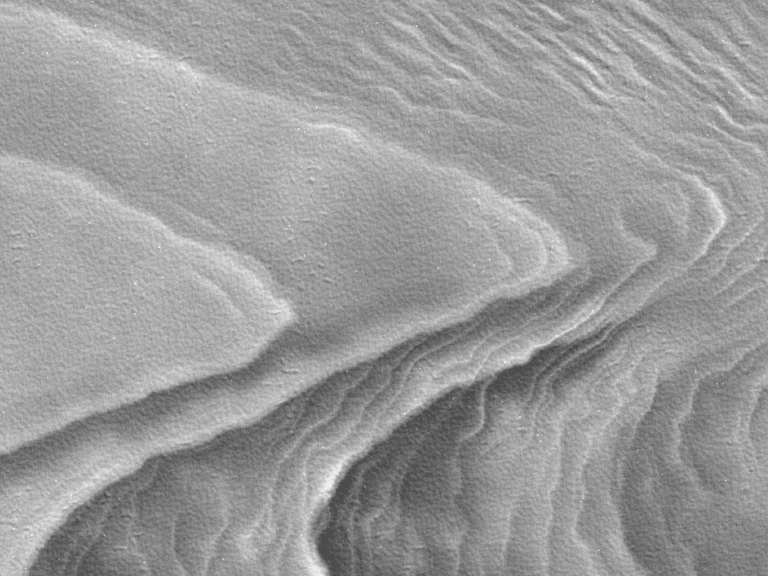
A WebGL 2 fragment shader for this texture:

```glsl
#version 300 es
precision highp float;
// Wind-carved snow: chevron terraces with bright lips, fine strata, streaks and grain.

#define BASE_TONE 0.655
#define TERRACE 0.5
#define STRATUM 0.066
#define LIP_GAIN 0.16
#define SHADE_GAIN 0.28
#define STRATA_GAIN 0.2
#define STREAK_GAIN 0.2
#define GRAIN_GAIN 0.125
#define PEBBLE_GAIN 0.09
#define SPARKLE_GAIN 0.2

uniform vec2 u_resolution;
out vec4 fragColor;

float hash(vec2 cell) {
  vec3 q = fract(cell.xyx * vec3(0.1031, 0.1030, 0.0973));
  q += dot(q, q.yzx + 33.33);
  return fract((q.x + q.y) * q.z);
}

vec2 gradient(vec2 cell) {
  float angle = 6.2832 * hash(cell);
  return vec2(cos(angle), sin(angle));
}

float gradientNoise(vec2 p) {
  vec2 i = floor(p), f = p - i;
  vec2 w = f * f * f * (f * (f * 6.0 - 15.0) + 10.0);
  vec2 r = vec2(1.0, 0.0);
  float low = mix(dot(gradient(i), f), dot(gradient(i + r.xy), f - r.xy), w.x);
  float high = mix(dot(gradient(i + r.yx), f - r.yx), dot(gradient(i + r.xx), f - r.xx), w.x);
  return 1.4 * mix(low, high, w.y);
}

float fbm(vec2 p) {
  float sum = 0.0, gain = 0.5;
  for (int i = 0; i < 4; i++) {
    sum += gain * gradientNoise(p);
    p = mat2(1.6, 1.2, -1.2, 1.6) * p + 7.3;
    gain *= 0.5;
  }
  return sum;
}

// Signed height above the axis that joins the chevron tips
float axisHeight(vec2 p) {
  return p.y - 0.352 - 0.208 * p.x;
}

// Distance from the axis, rounded at the tip
float bend(float v, float radius) {
  return sqrt(v * v + radius * radius) - radius;
}

// Level lines run down to the right, turn at the axis, then steepen below it
float contour(vec2 p, float pull, float radius) {
  float v = axisHeight(p), s = bend(v, radius);
  float lower = pull * s / (1.0 + 8.0 * s * s);
  float upper = 1.8 * bend(v, 0.11);
  return p.x + mix(lower, upper, smoothstep(-0.02, 0.02, v));
}

// Rises slowly to a bright lip, then falls over a soft edge
float lip(float t, float sharpness, float edge) {
  return pow(t, sharpness) * smoothstep(0.0, edge, 1.0 - t);
}

// Thin bright line with a short shadow behind it
float crest(float t, float edge) {
  return lip(t, 6.0, edge) - 0.45 * exp(-5.0 * t) * smoothstep(0.0, edge, t);
}

float pebble(vec2 p) {
  return smoothstep(0.35, 0.7, gradientNoise(p * vec2(62.0, 88.0)));
}

void main() {
  vec2 p = gl_FragCoord.xy / u_resolution.y;
  vec2 warped = p + 0.045 * vec2(fbm(p * 3.5 + 4.0), fbm(p * 3.5 + 19.0));
  warped += 0.012 * vec2(fbm(p * 13.0), fbm(p * 13.0 + 9.0));
  float v = axisHeight(warped);
  float f = contour(warped, 5.4, 0.05);
  float strata = contour(warped, 2.1, 0.07);
  float slope = length(vec2(dFdx(f), dFdy(f))) * u_resolution.y;
  float patches = fbm(p * 5.0 + 31.0);
  float tone = BASE_TONE + 0.09 * fbm(p * 2.2 + 11.0) + 0.06 * patches;
  tone -= 0.05 * smoothstep(1.05, 1.5, f);

  // Broad terraces: lit lips and shaded lee slopes
  float t = fract(f / TERRACE);
  float lower = smoothstep(0.02, -0.08, v);
  float presence = 1.0 - smoothstep(0.95, 1.25, p.x) * smoothstep(-0.35, -0.1, v);
  presence *= 1.0 - smoothstep(1.05, 1.4, f) * smoothstep(-0.02, 0.1, v);
  presence *= 1.0 - 0.6 * smoothstep(1.8, 2.0, f);
  float edge = clamp(0.011 * slope / TERRACE, 0.01, 0.2);
  float lee = smoothstep(0.0, edge, t) * (1.0 - smoothstep(0.15, 0.8, t + 0.5 * patches));
  lee *= smoothstep(0.1, 0.5, f);
  tone -= SHADE_GAIN * presence * lee * mix(0.22, 1.0, lower) * (0.9 + 0.5 * patches);
  tone += LIP_GAIN * presence * lip(t, mix(8.0, 6.0, lower), edge) * (0.85 + patches);

  // Fine wavering strata: beyond the tips, then beside the terrace edges
  float waver = 0.06 * fbm(p * 6.0 + 3.0) + 0.016 * gradientNoise(p * 17.0);
  float beyond = smoothstep(0.95, 1.15, f) * (1.0 - 0.4 * smoothstep(0.1, 0.35, v));
  float nearEdge = 1.0 - smoothstep(0.12, 0.36, abs(fract(t + 0.55) - 0.5));
  nearEdge *= 0.8 * smoothstep(0.25, 0.42, f) * (1.0 - 0.6 * smoothstep(3.0, 6.0, slope));
  for (int i = 0; i < 5; i++) {
    float k = float(i);
    bool outer = i < 3;
    float level = outer ? strata + waver * (0.8 + 0.3 * k) : f + 0.4 * waver;
    float period = STRATUM * (i % 2 == 0 ? 1.0 : 1.63);
    float layer = fract(level / period + 0.37 * k);
    float layerEdge = clamp(0.006 * (outer ? 1.4 : slope) / period, 0.05, 0.5);
    float strength = smoothstep(-0.15, 0.45, gradientNoise(p * 4.5 + 17.0 * k));
    tone += STRATA_GAIN * (outer ? beyond : nearEdge) * strength * crest(layer, layerEdge);
  }

  // Narrow wind streaks on the far slope, steeper to the right
  float far = smoothstep(0.95, 1.3, f) * smoothstep(0.05, 0.25, v);
  float across = p.x * (0.7 + 0.25 * p.x) + 1.65 * p.y + 0.6 * waver;
  for (int i = 0; i < 2; i++) {
    vec2 along = vec2(across * 18.0, p.x * 5.0 - p.y * 2.5) * (1.0 + 0.9 * float(i));
    float streak = gradientNoise(along) - gradientNoise(along + vec2(0.3, 0.06));
    float gust = smoothstep(-0.4, 0.4, gradientNoise(p * 6.0 + 40.0 + 9.0 * float(i)));
    tone += STREAK_GAIN * far * gust * (1.3 * max(streak, 0.0) + 0.5 * min(streak, 0.0));
  }

  // Grain, small clods and sparse glints
  float grain = fbm(p * 130.0) - fbm(p * 130.0 + vec2(0.25, 0.45));
  grain += 0.5 * fbm(p * 210.0 + 5.0) + 0.2 * gradientNoise(p * vec2(40.0, 60.0));
  tone += GRAIN_GAIN * grain;
  float clods = pebble(p) - pebble(p + vec2(0.002, 0.005));
  tone += PEBBLE_GAIN * clods * smoothstep(0.0, 0.3, patches);
  vec2 cell = floor(p * 190.0);
  float glint = step(0.9975, hash(cell + 50.0));
  tone += SPARKLE_GAIN * glint * smoothstep(0.5, 0.1, length(fract(p * 190.0) - 0.5));

  fragColor = vec4(vec3(clamp(tone, 0.3, 0.93)), 1.0);
}
```
